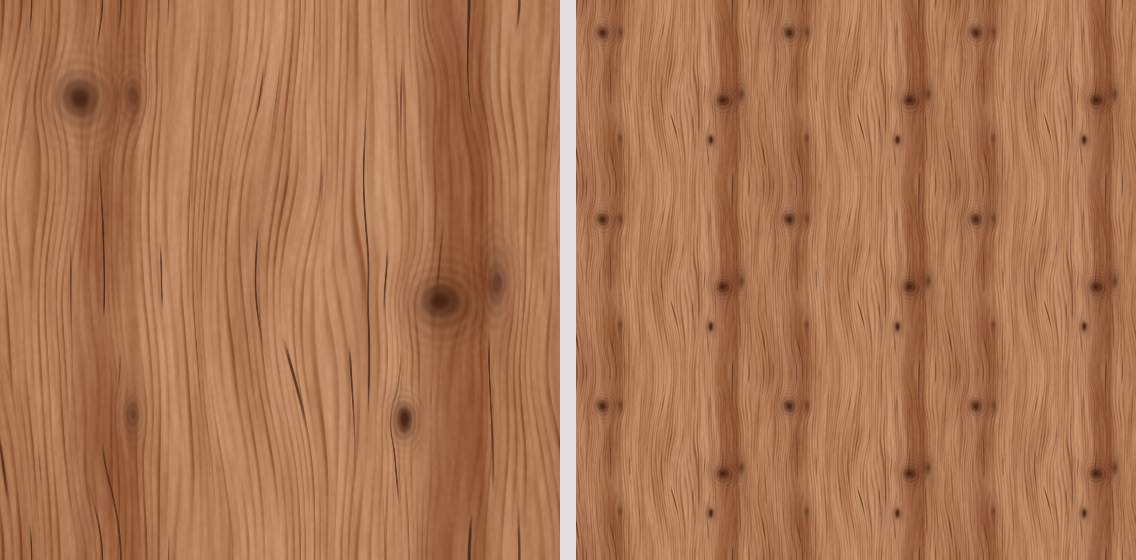
Left, the tile; right, the same tile 3 across and 3 down.
Reproduce this texture procedurally as a three.js fragment shader.

```glsl
varying vec2 vUv;

float hash(vec2 p) {
  return fract(sin(dot(p, vec2(12.9898, 78.233))) * 43758.5453);
}

// Value noise whose lattice wraps after "period" cells
float noise(vec2 p, vec2 period) {
  vec2 i = floor(p), f = fract(p);
  f = f * f * (3.0 - 2.0 * f);
  vec2 a = mod(i, period), b = mod(i + 1.0, period);
  return mix(mix(hash(a), hash(vec2(b.x, a.y)), f.x),
             mix(hash(vec2(a.x, b.y)), hash(b), f.x), f.y);
}

// Noise with a whole number of cells across the tile
float grain(vec2 p, float across, float up) {
  vec2 cells = vec2(across, up);
  return noise(p * cells, cells);
}

// Shortest offset on the wrapped tile
vec2 wrapOffset(vec2 d) {
  return d - floor(d + 0.5);
}

// Pushes the grain aside and adds a dark core with faint growth rings
void addKnot(vec2 p, vec2 centre, vec2 size, float depth,
             inout float bend, inout float swirl, inout float core, inout float rings) {
  vec2 d = wrapOffset(p - centre);
  d += 0.3 * size * (vec2(grain(p, 24.0, 20.0), grain(p, 19.0, 23.0)) - 0.5);
  float r = length(d / size);
  float halo = exp(-r * r * 0.25);
  bend += d.x * 0.7 * halo;
  swirl = max(swirl, halo);
  core += depth * (0.7 * exp(-r * r * 1.3) + 0.3 * exp(-r * r * 0.3));
  rings += depth * sin(r * 11.0 + 4.0 * grain(p, 12.0, 12.0)) * exp(-r * r * 0.2);
}

// Dark heartwood strip: soft on the left, crisp on the right
float heartwood(float x, float centre) {
  float d = wrapOffset(vec2(x - centre, 0.0)).x;
  return smoothstep(-0.09, -0.03, d) * (1.0 - smoothstep(0.045, 0.065, d));
}

void main() {
  vec2 p = vUv;

  // Knots
  float bend = 0.0, swirl = 0.0, core = 0.0, rings = 0.0;
  addKnot(p, vec2(0.143, 0.825), vec2(0.032, 0.033), 0.85, bend, swirl, core, rings);
  addKnot(p, vec2(0.238, 0.828), vec2(0.016, 0.028), 0.45, bend, swirl, core, rings);
  addKnot(p, vec2(0.790, 0.460), vec2(0.033, 0.032), 0.85, bend, swirl, core, rings);
  addKnot(p, vec2(0.886, 0.495), vec2(0.016, 0.042), 0.60, bend, swirl, core, rings);
  addKnot(p, vec2(0.722, 0.250), vec2(0.015, 0.022), 1.00, bend, swirl, core, rings);
  addKnot(p, vec2(0.237, 0.260), vec2(0.012, 0.024), 0.45, bend, swirl, core, rings);

  // Grain coordinate: slow sway, with more wander inside the heartwood
  float sway = 0.075 * (grain(p, 4.0, 2.0) - 0.5) + 0.012 * (grain(p, 9.0, 6.0) - 0.5);
  float edge = p.x + 0.25 * sway;
  float band = max(heartwood(edge, 0.19), heartwood(edge, 0.81));
  float wander = 0.022 * band * (grain(p, 14.0, 7.0) - 0.5);
  vec2 g = vec2(p.x + sway + wander - bend, p.y);

  // Broad tone, streaks and fine fibres
  float tone = 0.77;
  tone += 0.30 * (grain(g, 7.0, 2.0) - 0.5);
  tone += 0.28 * (grain(g, 34.0, 3.0) - 0.5);
  tone += 0.18 * (grain(g, 110.0, 8.0) - 0.5);
  tone += 0.13 * (grain(g, 230.0, 24.0) - 0.5);
  tone += 0.07 * (grain(p, 190.0, 110.0) - 0.5);
  tone -= band * (0.24 + 0.28 * grain(p, 8.0, 5.0));

  // Year lines: each fades in slowly and ends on a crisp side
  float phase = g.x * 72.0 + 2.6 * grain(g, 18.0, 3.0);
  float f = fract(phase);
  float groove = smoothstep(0.35, 0.82, f) * (1.0 - smoothstep(0.82, 1.0, f));
  float strength = noise(vec2(floor(phase), p.y * 5.0), vec2(72.0, 5.0));
  tone -= 0.55 * groove * strength * (1.0 - 0.5 * band) * (1.0 - 0.7 * swirl);
  tone += 0.13 * rings;

  // Thin tapering cracks
  float column = g.x * 28.0 + 1.4 * grain(g, 10.0, 4.0);
  float run = noise(vec2(floor(column), p.y * 6.0 + 2.0), vec2(28.0, 6.0));
  float open = smoothstep(0.72, 0.98, run + 0.1 * band);
  float crack = open * (1.0 - smoothstep(0.015, 0.075, abs(fract(column) - 0.5)));
  crack *= 1.0 - 0.8 * swirl;

  // Colour
  vec3 brown = vec3(0.51, 0.28, 0.16);
  vec3 honey = vec3(0.81, 0.61, 0.46);
  vec3 umber = vec3(0.22, 0.10, 0.05);
  vec3 wood = mix(brown, honey, clamp(tone, -0.15, 1.1));
  wood = mix(wood, umber, clamp(core, 0.0, 0.85));
  wood = mix(wood, umber, 0.75 * crack);
  gl_FragColor = vec4(wood, 1.0);
}
```
